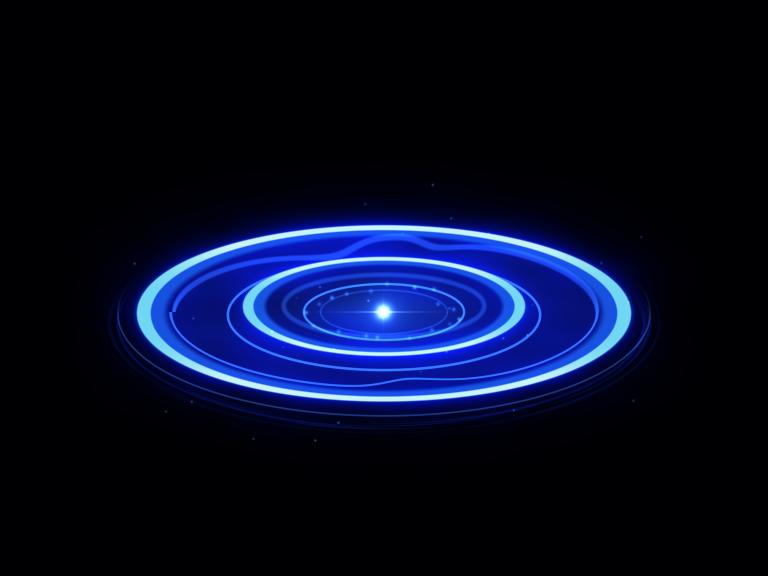
Reproduce this background procedurally as a WebGL 1 fragment shader.

```glsl
precision highp float;
// Neon elliptical rings floating in the dark around a small bright star.

uniform vec2 u_resolution;

const vec3 DEEP_BLUE = vec3(0.025, 0.06, 0.34);
const vec3 GLOW_BLUE = vec3(0.02, 0.08, 0.85);
const vec3 BAND_BLUE = vec3(0.10, 0.36, 0.92);
const vec3 LINE_BLUE = vec3(0.22, 0.52, 0.88);
const vec3 SIDE_CYAN = vec3(0.44, 0.84, 0.95);
const vec3 HOT_WHITE = vec3(0.78, 0.96, 1.0);

float hash(float n) {
  return fract(sin(n * 91.345) * 4375.85);
}

vec2 gradient(vec2 cell) {
  float angle = 6.2832 * hash(dot(cell, vec2(1.37, 7.13)));
  return vec2(cos(angle), sin(angle));
}

float gradientNoise(vec2 p) {
  vec2 i = floor(p), f = p - i;
  vec2 u = f * f * f * (f * (f * 6.0 - 15.0) + 10.0);
  vec2 e = vec2(1.0, 0.0);
  float low = mix(dot(gradient(i), f), dot(gradient(i + e), f - e), u.x);
  float high = mix(dot(gradient(i + e.yx), f - e.yx), dot(gradient(i + 1.0), f - 1.0), u.x);
  return mix(low, high, u.y);
}

// Approximate signed distance to an ellipse around the origin.
float ellipseDistance(vec2 q, vec2 radii) {
  float k = length(q / radii);
  return k * (k - 1.0) / max(length(q / (radii * radii)), 1e-4);
}

float bell(float x, float width) {
  return exp(-x * x / (width * width));
}

// Thin line of given half width, softened by one pixel.
float stroke(float d, float halfWidth, float pixel) {
  return 1.0 - smoothstep(halfWidth - 0.5 * pixel, halfWidth + pixel, abs(d));
}

float band(float k, float inner, float outer, float soft) {
  return smoothstep(inner - soft, inner + soft, k) * (1.0 - smoothstep(outer - soft, outer + soft, k));
}

// Lays a glowing ring with a hot outer rim and a blue inner rim over a base colour.
vec3 neonRing(vec3 base, vec2 q, vec2 radii, float rim, float pixel) {
  float k = max(length(q / radii), 1e-3);
  float soft = pixel * length(q / (radii * radii)) / k;
  float d = ellipseDistance(q, radii * (1.0 - 0.5 * rim));
  float side = smoothstep(0.6, 1.0, abs(q.x / radii.x) / k);
  vec3 color = base + GLOW_BLUE * (0.75 * exp(-abs(d) / 0.011) + 0.12 * exp(-abs(d) / 0.035));
  color = mix(color, BAND_BLUE, 0.85 * band(k, 1.0 - 2.1 * rim, 1.0, soft + 0.015));
  return mix(color, mix(HOT_WHITE, SIDE_CYAN, side), band(k, 1.0 - rim, 1.0, soft));
}

// Wandering closed line: an ellipse dented at three angles.
float wavyLine(vec2 q, vec2 radii, float pixel) {
  float angle = atan(q.y, q.x);
  float scale = 1.02 - 0.23 * bell(angle - 2.35, 0.48)
              - 0.11 * bell(angle - 0.88, 0.26) - 0.11 * bell(angle + 1.2, 0.5);
  float d = ellipseDistance(q, radii * scale);
  float upper = smoothstep(-0.03, 0.05, q.y);
  return mix(0.75, 0.38, upper) * stroke(d, mix(0.0013, 0.0045, upper), pixel * (1.0 + upper));
}

// Small soft lights sitting loosely along an ellipse.
float orbitDots(vec2 q, vec2 radii) {
  float light = 0.0;
  for (int i = 0; i < 18; i++) {
    float n = float(i);
    float angle = 6.2832 * (n + 0.8 * hash(n + 2.0)) / 18.0;
    vec2 spot = radii * (0.92 + 0.4 * hash(n + 31.0)) * vec2(cos(angle), sin(angle));
    light += (0.3 + 0.5 * hash(n + 57.0)) * bell(length(q - spot), 0.0033);
  }
  return light;
}

// Tiny sparks spread over a wide flat area.
float sparks(vec2 q, vec2 extent) {
  float light = 0.0;
  for (int i = 0; i < 30; i++) {
    float n = float(i);
    vec2 spot = extent * (2.0 * vec2(hash(n + 11.0), hash(n + 73.0)) - 1.0);
    light += (0.2 + 0.5 * hash(n + 5.0)) * bell(length(q - spot), 0.0019);
  }
  return light;
}

// Star core, halo and thin horizontal flare.
vec3 star(vec2 q) {
  float r = length(q);
  float flare = bell(q.y, 0.0016) * exp(-abs(q.x) / 0.035) + 0.5 * bell(q.x, 0.0016) * exp(-abs(q.y) / 0.012);
  return HOT_WHITE * (1.3 * bell(r, 0.012) + 0.55 * flare) + LINE_BLUE * (0.7 * exp(-r / 0.02));
}

void main() {
  vec2 p = (gl_FragCoord.xy - 0.5 * u_resolution) / u_resolution.y;
  float pixel = 1.0 / u_resolution.y;
  vec2 q = p + vec2(0.0, 0.044);
  vec2 outerRadii = vec2(0.429, 0.153);
  float outside = max(ellipseDistance(q, outerRadii), 0.0);
  float inside = 1.0 - smoothstep(0.96, 1.0, length(q / outerRadii));

  // Dark space, cloudy outer glow and filled disk
  float cloud = 0.75 + 0.8 * gradientNoise(p * vec2(9.0, 14.0));
  vec3 color = vec3(0.0, 0.0, 0.008);
  color += vec3(0.0, 0.008, 0.2) * cloud * exp(-outside / 0.032);
  color += DEEP_BLUE * inside * (0.9 + 0.3 * gradientNoise(p * vec2(7.0, 20.0)));

  // Fine streaks around the lower outer edge
  vec2 s = p + vec2(0.0, 0.06);
  float k = length(s / vec2(0.485, 0.19));
  float grooves = smoothstep(-0.1, 0.45, gradientNoise(vec2(2.5 * s.x / max(k, 0.01), k * 48.0)));
  float lower = 1.0 - smoothstep(-0.03, 0.08, s.y);
  color += vec3(0.03, 0.09, 0.42) * grooves * lower * band(k, 0.92, 0.98, 0.05) * (1.0 - inside);
  color += LINE_BLUE * 0.4 * lower * stroke(ellipseDistance(q, vec2(0.462, 0.178)), 0.001, pixel);

  // Main rings and thin companion lines
  color = neonRing(color, q, outerRadii, 0.056, pixel);
  color += LINE_BLUE * wavyLine(p + vec2(0.0, 0.0417), vec2(0.363, 0.1285), pixel);
  color += LINE_BLUE * 0.8 * stroke(ellipseDistance(p + vec2(0.0, 0.047), vec2(0.271, 0.0955)), 0.0017, pixel);
  color = neonRing(color, p + vec2(0.0, 0.032), vec2(0.245, 0.086), 0.075, pixel);

  // Hazy centre with small orbits
  vec2 c = p + vec2(0.0, 0.0417);
  color += vec3(0.04, 0.12, 0.25) * bell(length(c / vec2(0.16, 0.055)), 0.85);
  color += LINE_BLUE * 0.3 * stroke(ellipseDistance(p + vec2(0.0, 0.031), vec2(0.174, 0.054)), 0.003, 2.0 * pixel);
  color += LINE_BLUE * 0.85 * stroke(ellipseDistance(c, vec2(0.139, 0.0486)), 0.0015, pixel);
  color += LINE_BLUE * 0.25 * stroke(ellipseDistance(c, vec2(0.11, 0.038)), 0.001, pixel);
  color += LINE_BLUE * orbitDots(c, vec2(0.11, 0.038));
  color += LINE_BLUE * sparks(q, vec2(0.45, 0.23));
  color += star(c + vec2(0.001, 0.0));

  gl_FragColor = vec4(clamp(color, 0.0, 1.0), 1.0);
}
```
